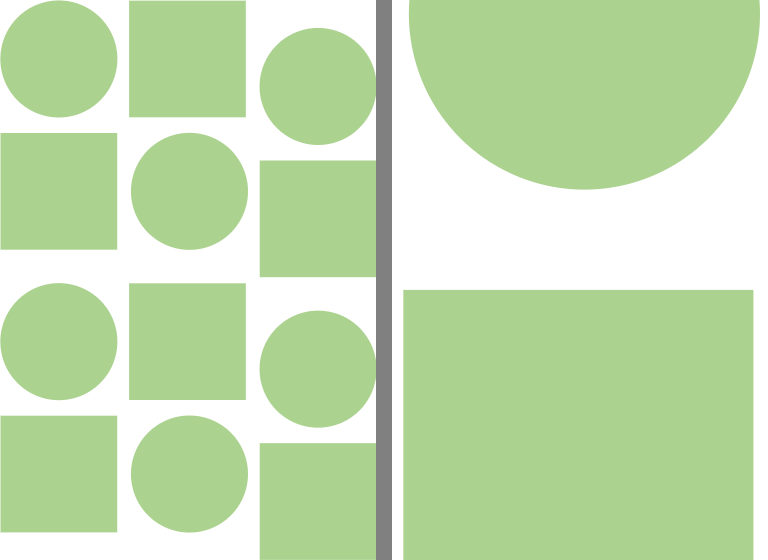
Left, the full canvas; right, a detail of the centre.
Reproduce this pattern procedurally as a Shadertoy shader.

```glsl
// Flat green circles and squares alternating like a checkerboard on white.
// Three columns by four rows; rows come in pairs, and the last column is
// dropped. Each shape is a distance function, smoothed over one pixel.

// Lengths are fractions of the canvas height, measured from the top left.
const vec3 PAPER = vec3(1.0);
const vec3 GREEN = vec3(0.671, 0.824, 0.561);
const int COLUMNS = 3;
const int ROWS = 4;
const vec2 FIRST_CENTER = vec2(0.1051, 0.1053);
const float COLUMN_STEP = 0.23145;
const float ROW_STEP = 0.2364;      // between the two rows of a pair
const float PAIR_STEP = 0.5048;     // between successive pairs
const float LAST_COLUMN_DROP = 0.0491;
const float MIDDLE_NUDGE = 0.0018;  // squares left, circles right
const float CIRCLE_RADIUS = 0.1045;
const float SQUARE_HALF = 0.1042;

float circleDistance(vec2 p, float radius) {
    return length(p) - radius;
}

float squareDistance(vec2 p, float halfSide) {
    vec2 d = abs(p) - halfSide;
    return length(max(d, 0.0)) + min(max(d.x, d.y), 0.0);
}

vec2 shapeCenter(int column, int row, bool isCircle) {
    vec2 center = FIRST_CENTER;
    center.x += float(column) * COLUMN_STEP;
    center.y += float(row / 2) * PAIR_STEP + float(row % 2) * ROW_STEP;
    if (column == 1) center.x += isCircle ? MIDDLE_NUDGE : -MIDDLE_NUDGE;
    if (column == COLUMNS - 1) center.y += LAST_COLUMN_DROP;
    return center;
}

void mainImage(out vec4 fragColor, in vec2 fragCoord) {
    vec2 p = vec2(fragCoord.x, iResolution.y - fragCoord.y) / iResolution.y;
    float pixel = 1.0 / iResolution.y;

    // Nearest shape of the alternating grid
    float nearest = 1.0;
    for (int row = 0; row < ROWS; row++) {
        for (int column = 0; column < COLUMNS; column++) {
            bool isCircle = (row + column) % 2 == 0;
            vec2 q = p - shapeCenter(column, row, isCircle);
            float d = isCircle ? circleDistance(q, CIRCLE_RADIUS)
                               : squareDistance(q, SQUARE_HALF);
            nearest = min(nearest, d);
        }
    }

    // Coverage with a one-pixel edge
    float coverage = clamp(0.5 - nearest / pixel, 0.0, 1.0);
    fragColor = vec4(mix(PAPER, GREEN, coverage), 1.0);
}
```
